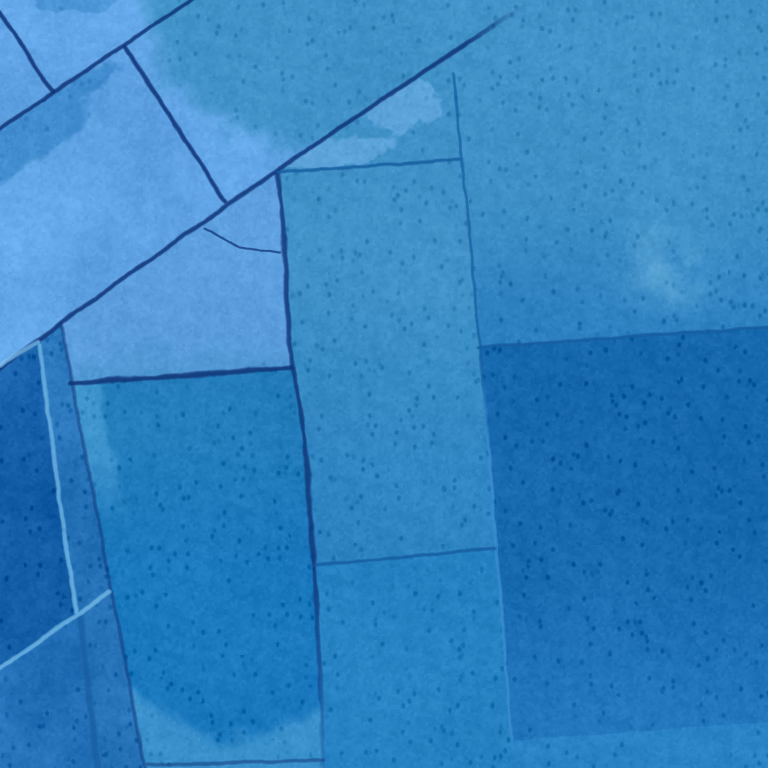
This texture is drawn by a Shadertoy shader. Its source:

```glsl
// Blue stone paving: slanted and upright slabs with dark joints, damp patches and pitted grain.

vec2 hash2(vec2 p) {
    return fract(sin(vec2(dot(p, vec2(127.1, 311.7)), dot(p, vec2(269.5, 183.3)))) * 43758.5);
}

// Cellular noise: distance to the nearest point (x), its random value (y)
vec2 cells(vec2 p) {
    vec2 id = floor(p), best = vec2(9, 0);
    for (int k = 0; k < 9; k++) {
        vec2 g = id + vec2(k % 3 - 1, k / 3 - 1);
        float d = length(g + hash2(g) - p);
        if (d < best.x) best = vec2(d, hash2(g + 17.).x);
    }
    return best;
}

// Layered sines, about -1 to 1
float waves(vec2 p) {
    float sum = 0., amp = .5;
    for (int i = 0; i < 5; i++) {
        p = mat2(.8, -.6, .6, .8) * p * 1.8 + 1.7;
        sum += amp * sin(p.x + 1.4 * sin(p.y));
        amp *= .6;
    }
    return sum;
}

// Distance to the segment from ends.xy to ends.zw
float seg(vec2 p, vec4 ends) {
    vec2 d = ends.zw - ends.xy, q = p - ends.xy;
    return length(q - d * clamp(dot(q, d) / dot(d, d), 0., 1.));
}

// Soft ragged ellipse, tilted by an angle
float blob(vec2 p, vec2 c, vec2 r, float tilt, float ragged) {
    float s = sin(tilt), k = cos(tilt);
    return smoothstep(-.12, .12, 1. - length(mat2(k, -s, s, k) * (p - c) / r) + ragged);
}

float fill(float d) { return smoothstep(-.0015, .0015, d); }

void stroke(inout vec3 col, float d, float width, vec3 tint, float alpha) {
    col = mix(col, tint, alpha * (1. - smoothstep(width * .4, width * 1.4 + .001, d)));
}

void mainImage(out vec4 fragColor, in vec2 fragCoord) {
    vec2 uv = fragCoord / iResolution.xy;
    float mottle = waves(uv * 9.), ragged = waves(uv * 26.);
    vec2 p = uv + .0012 * vec2(waves(uv * 40.), waves(uv * 40. + 9.));

    // Main joints as curves
    float diagonal = .521 + .735 * p.x - .065 * p.x * p.x;
    float upper = .833 + .67 * p.x;
    float jointL = .189 - .19 * p.y;
    float jointA = .421 - .03 * p.y - .062 * p.y * p.y - .008 * exp(-pow(abs(p.y - .56) / .09, 2.));
    float jointB = .668 - .068 * p.y - .02 * p.y * p.y;
    float below = fill(diagonal - p.y);

    // Right slabs
    vec3 sky = vec3(.25, .57, .78);
    vec3 col = mix(vec3(.17, .5, .75), sky, smoothstep(.52, .8, p.y));
    vec3 deep = mix(vec3(.13, .46, .73), vec3(.09, .41, .68), smoothstep(.05, .35, p.y));
    col = mix(col, deep, fill(.505 + .069 * p.x - p.y));
    col = mix(col, vec3(.16, .51, .77), fill(.072 * p.x - .012 - p.y));
    vec2 spot = uv - vec2(.872, .655);
    col = mix(col, vec3(.4, .68, .85), .5 * exp(-dot(spot, spot) * 450.) * (1. + ragged));

    // Middle column and the dry spill above it
    vec3 column = mix(vec3(.18, .52, .76), sky, smoothstep(.3, .7, p.y));
    column = mix(column, vec3(.15, .51, .76), fill(.225 + .094 * p.x - p.y));
    col = mix(col, column, fill(jointB - p.x) * fill(.752 + .067 * p.x - p.y));
    float spill = max(blob(p, vec2(.435, .803), vec2(.085, .02), .1, .4 * ragged),
                      blob(p, vec2(.525, .862), vec2(.052, .03), .6, .5 * ragged));
    col = mix(col, vec3(.39, .66, .87), .8 * spill * fill(p.y - .782));

    // Damp slab with a pale rim, dry slab above it
    vec3 damp = mix(vec3(.1, .47, .74), vec3(.14, .49, .73), smoothstep(.2, .5, p.y));
    float rim = (1. - smoothstep(.03, .042, p.x - jointL + .008 * ragged)) * smoothstep(.3, .42, p.y);
    float sag = p.y - .04 - 3. * (p.x - .31) * (p.x - .31) + .012 * ragged;
    damp = mix(damp, vec3(.27, .6, .82), .75 * max(rim, 1. - smoothstep(-.012, .012, sag)));
    vec3 dry = mix(vec3(.3, .59, .82), vec3(.36, .62, .87), smoothstep(.5, .56, p.y + .02 * ragged));
    col = mix(col, mix(damp, dry, fill(p.y - .495 - .069 * p.x)), fill(jointA - p.x));

    // Dark corner on the left
    vec3 corner = mix(vec3(.15, .45, .73), vec3(.08, .37, .66), fill(p.y - .13 - .69 * p.x));
    corner = mix(corner, vec3(.16, .46, .73), fill(p.x - .123 + .125 * p.y));
    col = mix(col, corner + .03 * mottle, fill(jointL - p.x));

    // Slanted dry slabs with damp stains
    vec3 slanted = vec3(.38, .645, .9) + .025 * mottle;
    float stain = blob(p, vec2(.4, 1), vec2(.21, .19), 0., .07 * ragged);
    slanted = mix(slanted, sky, max(stain, smoothstep(.47, .53, p.x)));
    float streak = fill(upper - p.y) * blob(p, vec2(.04, .825), vec2(.12, .033), .66, .25 * ragged);
    streak = max(streak, .7 * blob(p, vec2(.1, .998), vec2(.06, .014), .1, .5 * ragged));
    col = mix(mix(slanted, vec3(.24, .54, .8), .85 * streak), col, below);

    // Pits and grain
    vec2 pit = cells(uv * vec2(95, 75));
    float wet = 1. - smoothstep(.75, .92, col.z);
    col += .012 * mottle + .035 * (cells(uv * 210.).y - .5) + .015 * waves(uv * 75.);
    col -= .09 * wet * (1. - smoothstep(.1, .4, pit.x)) * smoothstep(.72, .95, pit.y);

    // Dark joints
    vec3 ink = vec3(.06, .2, .46), soft = vec3(.08, .36, .62), pale = vec3(.5, .77, .93);
    stroke(col, abs(p.y - diagonal) * .82, .0025, ink, .85 - .85 * smoothstep(.6, .69, p.x));
    stroke(col, abs(p.y - upper) * .83, .0022, ink, .85);
    stroke(col, min(seg(p, vec4(.163, .939, .293, .737)), seg(p, vec4(0, .984, .068, .88))), .0025, ink, .87);
    stroke(col, abs(p.x - jointA), .0028 + .0012 * ragged, ink, .8 * below * smoothstep(-.1, .3, p.y));
    stroke(col, seg(p, vec4(.091, .501, .38, .521)), .003 + .001 * ragged, ink, .85);
    stroke(col, min(seg(p, vec4(.267, .703, .312, .678)), seg(p, vec4(.312, .678, .365, .671))), .001, ink, .75);
    stroke(col, min(abs(p.x - jointL), seg(p, vec4(.189, .004, .421, .01))), .002, ink, .5 * below);
    stroke(col, seg(p, vec4(.104, .199, .127, 0)), .004, soft, .7);

    // Faint joints
    vec3 fade = mix(vec3(.24, .56, .82), soft, smoothstep(.4, .55, p.y));
    stroke(col, abs(p.x - jointB), .0015, fade, .7 * fill(.905 - p.y) * fill(p.y - .036));
    float faint = min(seg(p, vec4(.361, .776, .599, .792)), seg(p, vec4(.41, .264, .645, .286)));
    stroke(col, min(faint, seg(p, vec4(.622, .548, 1, .574))), .0018, soft, .8);

    // Pale mortar
    float mortar = min(seg(p, vec4(.052, .551, .072, .388)), seg(p, vec4(.072, .388, .099, .203)));
    mortar = min(mortar, seg(p, vec4(0, .13, .143, .229)));
    stroke(col, min(mortar, seg(p, vec4(0, .525, .05, .555))), .0025, pale, .7);
    fragColor = vec4(clamp(col, 0., 1.), 1);
}
```
